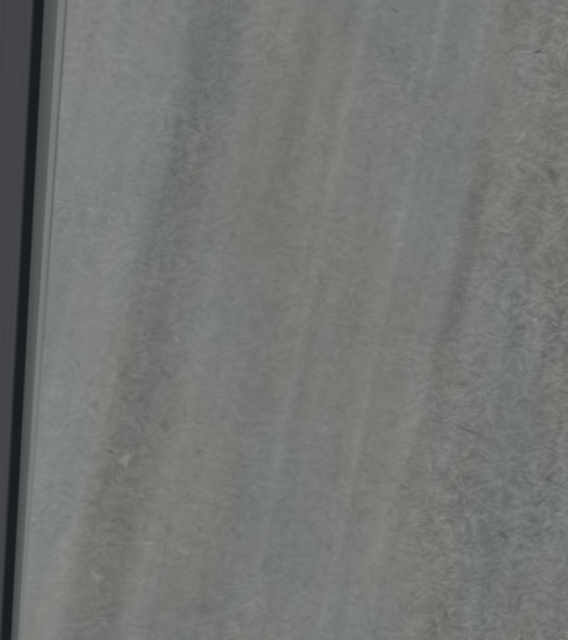
A Shadertoy shader for this texture:

```glsl
// Grey stone slab with faint slanted veins and fine grain, beside a dark metal frame.

const vec3 STONE = vec3(0.470, 0.474, 0.463);
const vec3 COOL_TINT = vec3(-0.016, 0.007, 0.007);
const vec3 WARM_TINT = vec3(0.010, 0.000, -0.013);
const vec3 PANEL = vec3(0.265, 0.270, 0.285);
const vec3 GAP = vec3(0.105, 0.118, 0.124);
const vec3 FRAME = vec3(0.300, 0.312, 0.314);
const vec3 RIM = vec3(0.465, 0.480, 0.480);
const float SLANT = 0.2;

vec2 hashGradient(vec2 cell) {
    vec3 h = fract(vec3(cell.xyx) * vec3(0.1031, 0.1030, 0.0973));
    h += dot(h, h.yzx + 33.33);
    float angle = 6.2832 * fract((h.x + h.y) * h.z);
    return vec2(cos(angle), sin(angle));
}

// Gradient noise, roughly -0.7 to 0.7
float noise(vec2 p) {
    vec2 i = floor(p), f = p - i;
    vec2 u = f * f * f * (f * (f * 6.0 - 15.0) + 10.0);
    float a = dot(hashGradient(i), f);
    float b = dot(hashGradient(i + vec2(1, 0)), f - vec2(1, 0));
    float c = dot(hashGradient(i + vec2(0, 1)), f - vec2(0, 1));
    float d = dot(hashGradient(i + vec2(1, 1)), f - vec2(1, 1));
    return mix(mix(a, b, u.x), mix(c, d, u.x), u.y);
}

float fbm(vec2 p, int octaves) {
    float sum = 0.0, gain = 1.0;
    for (int k = 0; k < octaves; k++) {
        sum += gain * noise(p);
        p = mat2(1.6, 1.2, -1.2, 1.6) * p + 17.3;
        gain *= 0.55;
    }
    return sum;
}

float bump(float x, float center, float width) {
    float d = (x - center) / width;
    return exp(-d * d);
}

// Broad bands and thin light threads, across the slanted coordinate
float veins(float across, float along) {
    float x = across + 0.010 * noise(vec2(across * 4.0, along * 3.0));
    float tone = 0.030 * (1.0 - smoothstep(0.07, 0.12, x));
    tone -= 0.034 * bump(x, 0.145, 0.036);
    tone += 0.014 * bump(x, 0.215, 0.022);
    tone -= 0.009 * bump(x, 0.300, 0.030);
    tone += 0.016 * bump(x, 0.375, 0.010);
    tone += 0.024 * bump(x, 0.496, 0.008);
    tone += 0.014 * bump(x, 0.560, 0.020);
    float patchy = smoothstep(-0.35, 0.25, noise(vec2(3.7, along * 4.5)));
    tone -= 0.038 * patchy * bump(x, 0.605, 0.018);
    tone -= 0.014 * smoothstep(0.60, 0.74, x);
    tone += 0.022 * noise(vec2(x * 32.0, along * 2.2));
    return tone + 0.014 * noise(vec2(x * 75.0, along * 3.5 + 9.0));
}

// Short curled flecks, made by bending the noise domain
float flecks(vec2 p, float scale) {
    vec2 bend = vec2(noise(p * 26.0), noise(p * 26.0 + 41.0));
    return noise((p + 0.022 * bend) * scale * vec2(0.75, 1.2));
}

vec3 stone(vec2 p) {
    float across = p.x - SLANT * p.y;
    float rough = 0.65 + 0.75 * smoothstep(0.55, 0.70, across)
                + 0.30 * bump(across, 0.145, 0.05);
    rough *= 1.0 + 0.6 * noise(p * 7.0 + 5.0);

    float grain = 0.042 * flecks(p, 85.0) + 0.030 * flecks(p + 3.1, 170.0);
    grain += 0.022 * fbm(p * 28.0, 3);
    float dots = flecks(p + 7.7, 48.0);
    grain -= 0.055 * smoothstep(0.36, 0.62, dots);
    grain += 0.060 * smoothstep(0.40, 0.65, -dots);

    float tone = veins(across, p.y) + rough * grain + 0.014 * fbm(p * 5.0, 3);
    float hue = 1.4 * fbm(vec2(across * 5.0, p.y * 2.5) + 2.0, 3);
    hue += 0.6 * (1.0 - smoothstep(0.06, 0.14, across));
    vec3 tint = COOL_TINT * clamp(hue, 0.0, 1.0) + WARM_TINT * clamp(-hue, 0.0, 1.0);
    return STONE + tint + tone;
}

// Blends to the next layer to the right of an edge
vec3 layer(vec3 left, vec3 right, float x, float edge, float soft) {
    return mix(left, right, smoothstep(edge - soft, edge + soft, x));
}

void mainImage(out vec4 fragColor, in vec2 fragCoord) {
    vec2 p = fragCoord / iResolution.y;
    float soft = max(0.0025, 1.0 / iResolution.y);

    // Nearly upright edges of the frame, from bottom to top
    float gapLeft = mix(0.001, 0.052, p.y);
    float gapRight = mix(0.017, 0.069, p.y);
    float frameRight = mix(0.028, 0.091, p.y);
    float stoneLeft = mix(0.035, 0.104, p.y);

    float brushed = 0.012 * noise(vec2((p.x - 0.052 * p.y) * 190.0, p.y * 6.0));
    vec3 frame = FRAME + 0.05 * smoothstep(gapRight, frameRight, p.x);
    vec3 color = layer(PANEL + brushed, GAP, p.x, gapLeft, 1.6 * soft);
    color = layer(color, frame + brushed, p.x, gapRight, soft);
    color = layer(color, RIM + brushed, p.x, frameRight, soft);
    color = layer(color, stone(p), p.x, stoneLeft, soft);
    color -= 0.09 * smoothstep(0.1, 0.8, p.y) * bump(p.x, stoneLeft, soft);
    fragColor = vec4(color, 1.0);
}
```
